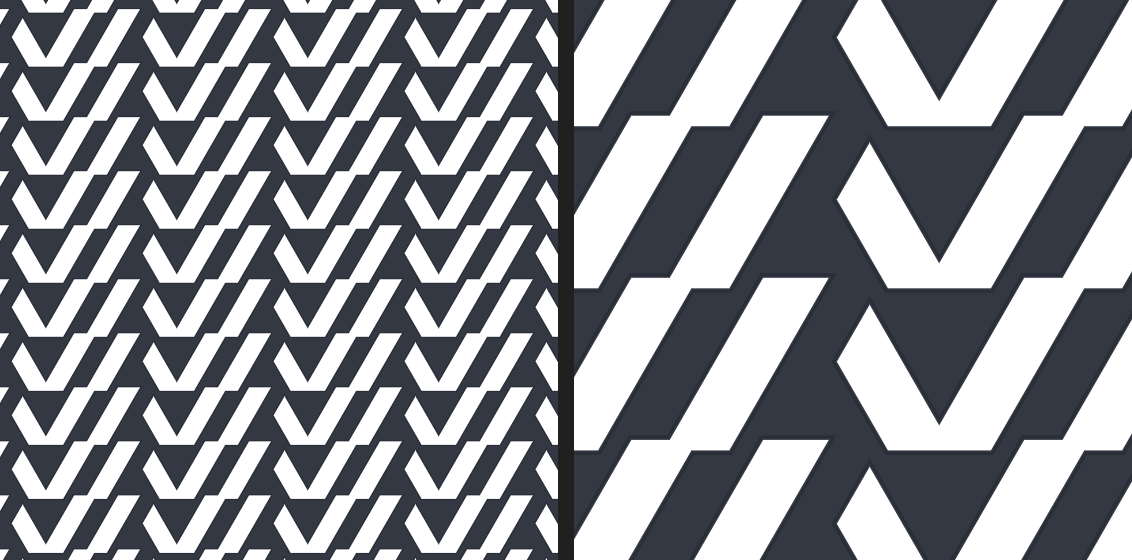
Left: the whole. Right: its middle third, enlarged.
This pattern is drawn by a Shadertoy shader. Its source:

```glsl
const vec2 PERIOD = vec2(179.75, 74.0);

// Signed distance to a strip of given centre and half width
float strip(float across, float centre, float halfWidth) {
    return abs(across - centre) - halfWidth;
}

// One tick with a detached slanted bar; y points down from its top edge
float tickAndBar(vec2 p) {
    float rising = dot(p, vec2(0.866, 0.5));
    float falling = dot(p, vec2(0.866, -0.5));
    float band = strip(p.y, 39.4, 39.4);
    float longArm = strip(rising, 101.3, 13.1);
    float bar = strip(rising, 153.4, 13.0);
    float shortArm = max(strip(falling, 7.8, 13.0), 33.1 - rising);

    // The short arm ends where it meets the long one
    shortArm = max(shortArm, rising - 114.4);
    return max(band, min(shortArm, min(longArm, bar)));
}

void mainImage(out vec4 fragColor, in vec2 fragCoord) {
    vec2 canvas = vec2(766.0, 767.0);
    vec2 p = fragCoord / iResolution.xy * canvas;
    p.y = canvas.y - p.y;
    float pixel = canvas.y / iResolution.y;

    // Motifs overhang their cells, so neighbours are merged
    vec2 local = mod(p - vec2(0.0, 12.5), PERIOD);
    float d = 1e3;
    for (int row = -1; row <= 1; row++) {
        for (int column = -1; column <= 1; column++) {
            d = min(d, tickAndBar(local - vec2(column, row) * PERIOD));
        }
    }

    // Slate ground, faintly darker beside the white edges
    float rim = smoothstep(0.3, 1.0, d) * (1.0 - smoothstep(1.7, 2.4, d));
    vec3 ground = vec3(0.20, 0.22, 0.26) - 0.04 * rim;
    float coverage = clamp(0.5 - d / pixel, 0.0, 1.0);
    fragColor = vec4(mix(ground, vec3(1.0), coverage), 1.0);
}
```
